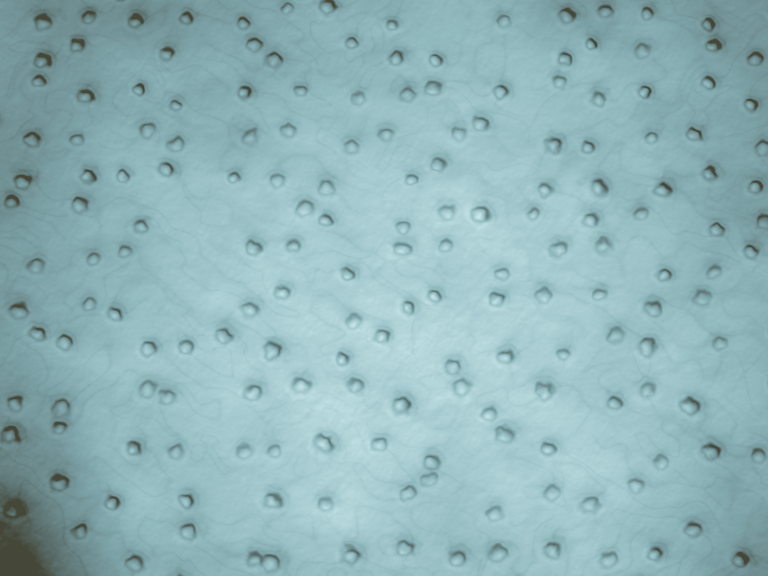
This texture is drawn by a WebGL 2 fragment shader. Its source:

```glsl
#version 300 es
precision highp float;

uniform vec2 u_resolution;
out vec4 fragColor;

vec2 hash22(vec2 p) {
    vec3 q = fract(p.xyx * vec3(0.1031, 0.1030, 0.0973));
    q += dot(q, q.yzx + 33.33);
    return fract((q.xx + q.yz) * q.zy);
}

float noise(vec2 p) {
    vec2 i = floor(p), f = fract(p);
    f = f * f * (3.0 - 2.0 * f);
    float low = mix(hash22(i).x, hash22(i + vec2(1, 0)).x, f.x);
    float high = mix(hash22(i + vec2(0, 1)).x, hash22(i + vec2(1, 1)).x, f.x);
    return mix(low, high, f.y);
}

mat2 rotation(float a) {
    return mat2(cos(a), sin(a), -sin(a), cos(a));
}

// Fine skin relief, in units of canvas height
float grainHeight(vec2 p) {
    float h = 0.0, amp = 0.5;
    p *= 24.0;
    for (int i = 0; i < 4; i++) {
        h += amp * noise(p);
        p = rotation(0.7) * p * 2.05 + 17.0;
        amp *= 0.6;
    }
    return h;
}

// Thin folds that run along one direction and wander
float creases(vec2 p, float angle) {
    vec2 q = rotation(angle) * p * vec2(16.0, 42.0);
    q += 1.6 * vec2(noise(p * 19.0), noise(p * 23.0 + 40.0));
    return pow(1.0 - abs(2.0 * noise(q) - 1.0), 7.0);
}

// Tone change around one quill bump; e is measured in bump radii
float quill(vec2 e, float strength) {
    float r = length(e * vec2(0.95, 1.08));
    float facing = dot(e, vec2(0.3, 0.95)) / max(length(e), 0.001);
    float upper = smoothstep(-0.5, 0.9, facing);
    vec2 pit = e - vec2(0.2, 0.55);
    vec2 shine = e + vec2(0.1, 0.25);
    float tone = -1.0 * exp(-dot(pit, pit) * 0.32);
    tone -= 2.1 * upper * exp(-pow((r - 0.95) / 0.36, 2.0));
    tone -= 0.6 * exp(-pow((r - 1.0) / 0.25, 2.0));
    tone -= 0.35 * upper * exp(-pow((r - 1.9) / 0.22, 2.0));
    tone += 0.4 * (1.0 - upper) * exp(-pow((r - 1.7) / 0.45, 2.0));
    tone += 1.3 * exp(-dot(shine, shine) * 3.5);
    return tone * strength;
}

// Jittered bumps, packed closer toward the top
float quills(vec2 p) {
    vec2 grid = vec2(p.x * 11.0, p.y * (10.5 + 2.5 * p.y));
    vec2 cellScale = vec2(11.0, 10.5 + 5.0 * p.y);
    vec2 wobble = vec2(noise(p * 90.0), noise(p * 90.0 + 31.0)) - 0.5;
    float tone = 0.0;
    for (int y = -1; y <= 1; y++) {
        for (int x = -1; x <= 1; x++) {
            vec2 cell = floor(grid) + vec2(x, y);
            vec2 spot = cell + 0.5 + 0.74 * (hash22(cell + 7.0) - 0.5);
            vec2 traits = hash22(cell + 61.0);
            float radius = mix(0.0095, 0.0135, traits.x) * (1.08 - 0.2 * p.y);
            vec2 e = (grid - spot) / cellScale / radius + 0.55 * wobble;
            e = rotation(traits.y - 0.5) * e;
            tone += quill(e, mix(0.65, 1.1, traits.y)) * step(0.06, traits.x);
        }
    }
    return tone;
}

// Leather colours from deep shadow to sheen
vec3 leather(float tone) {
    vec3 ramp[7] = vec3[7](
        vec3(0.27, 0.28, 0.22), vec3(0.35, 0.43, 0.42), vec3(0.43, 0.55, 0.56),
        vec3(0.49, 0.64, 0.66), vec3(0.57, 0.73, 0.75), vec3(0.67, 0.81, 0.83),
        vec3(0.80, 0.92, 0.93));
    float t = clamp(tone, 0.0, 5.999);
    int i = int(t);
    return mix(ramp[i], ramp[i + 1], fract(t));
}

void main() {
    vec2 p = gl_FragCoord.xy / u_resolution.y;
    float aspect = u_resolution.x / u_resolution.y;

    // Broad sheen with dim corners
    vec2 fromSheen = p - vec2(0.55 * aspect, 0.37);
    float tone = 5.3 - 4.6 * min(dot(fromSheen, fromSheen), 0.6);
    tone -= 2.6 * smoothstep(0.34, 0.0, length(p * vec2(1.2, 0.8)));
    tone -= 1.1 * smoothstep(0.3, 0.0, length(p - vec2(aspect, 0.0)));

    // Soft unevenness
    tone += 0.7 * (noise(p * vec2(5.0, 8.0)) - 0.5);
    tone += 0.5 * (noise(rotation(0.4) * p * vec2(12.0, 22.0)) - 0.5);

    // Grain lit from below, and folds
    float relief = grainHeight(p) - grainHeight(p + vec2(-0.0015, 0.004));
    tone += 1.5 * relief;
    float patches = smoothstep(0.25, 0.75, noise(p * 6.0 + 5.0));
    tone -= 0.38 * mix(creases(p, 0.5), creases(p + 3.0, -0.75), patches);

    tone += quills(p);
    fragColor = vec4(leather(tone), 1.0);
}
```
